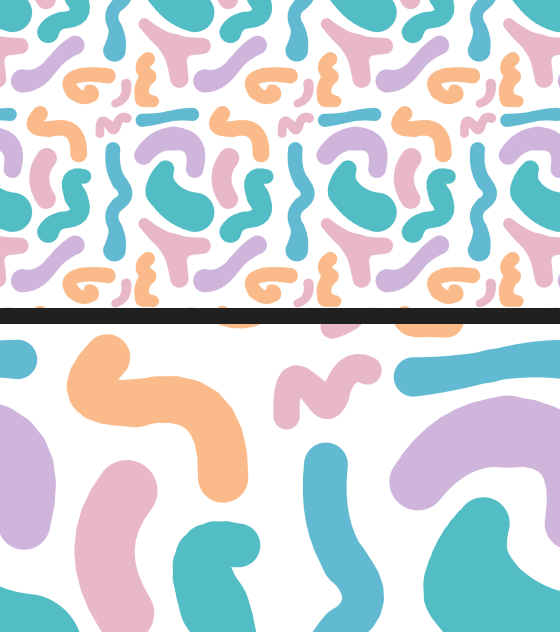
Top, the full canvas; bottom, a detail of the centre.
Reproduce this pattern procedurally as a WebGL 2 fragment shader.

```glsl
#version 300 es
precision highp float;

uniform vec2 u_resolution;
out vec4 fragColor;

const vec3 TEAL = vec3(0.32, 0.74, 0.77);
const vec3 SKY = vec3(0.38, 0.73, 0.82);
const vec3 PINK = vec3(0.91, 0.72, 0.79);
const vec3 LAVENDER = vec3(0.81, 0.71, 0.86);
const vec3 ORANGE = vec3(0.98, 0.73, 0.54);

// Moves p to the repeat whose shape centre is nearest
vec2 wrapTo(vec2 p, vec2 centre) {
  vec2 tile = vec2(250.0, 274.0);
  return centre + mod(p - centre + 0.5 * tile, tile) - 0.5 * tile;
}

// Distance to a quadratic curve whose radius runs from r0 to r1
float stroke(vec2 p, vec2 a, vec2 b, vec2 c, float r0, float r1) {
  const int STEPS = 8;
  float d = 1e4;
  vec2 from = a;
  for (int i = 1; i <= STEPS; i++) {
    float t = float(i) / float(STEPS);
    vec2 to = mix(mix(a, b, t), mix(b, c, t), t);
    vec2 seg = to - from;
    float h = clamp(dot(p - from, seg) / dot(seg, seg), 0.0, 1.0);
    float radius = mix(r0, r1, t + (h - 1.0) / float(STEPS));
    d = min(d, length(p - from - seg * h) - radius);
    from = to;
  }
  return d;
}

// Union with a softened joint
float blend(float a, float b, float k) {
  float h = max(k - abs(a - b), 0.0) / k;
  return min(a, b) - 0.25 * h * h * k;
}

void paint(inout vec3 col, vec3 ink, float d) {
  float pixel = 768.0 / u_resolution.x;
  col = mix(col, ink, smoothstep(0.7, -0.7, d / pixel));
}

void main() {
  // Canvas is 768 units wide, y runs down from the top
  vec2 p = vec2(gl_FragCoord.x, u_resolution.y - gl_FragCoord.y) * 768.0 / u_resolution.x;
  vec3 col = vec3(1.0);
  vec2 q;
  float d;

  // Flat bar
  q = wrapTo(p, vec2(229, 160));
  d = stroke(q, vec2(195, 165), vec2(212, 164), vec2(230, 160), 9.0, 7.0);
  d = blend(d, stroke(q, vec2(230, 160), vec2(248, 156), vec2(264, 157), 7.0, 9.0), 2.0);
  paint(col, SKY, d);

  // Arch
  q = wrapTo(p, vec2(233, 207));
  d = stroke(q, vec2(197, 213), vec2(213, 190), vec2(238, 190), 13.0, 16.0);
  d = blend(d, stroke(q, vec2(238, 190), vec2(276, 190), vec2(267, 232), 16.0, 12.0), 2.0);
  paint(col, LAVENDER, d);

  // Large notched blob
  q = wrapTo(p, vec2(246, 270));
  d = stroke(q, vec2(227, 232), vec2(218, 248), vec2(222, 262), 12.0, 22.0);
  d = blend(d, stroke(q, vec2(222, 262), vec2(240, 286), vec2(267, 291), 22.0, 27.0), 3.0);
  paint(col, TEAL, d);

  // Three-armed branch
  q = wrapTo(p, vec2(240, 347));
  d = stroke(q, vec2(198, 307), vec2(218, 327), vec2(238, 337), 8.0, 15.0);
  d = blend(d, stroke(q, vec2(238, 337), vec2(260, 338), vec2(278, 337), 14.0, 11.0), 4.0);
  d = blend(d, stroke(q, vec2(238, 340), vec2(243, 360), vec2(246, 382), 15.0, 12.5), 10.0);
  paint(col, PINK, d);

  // Slanted bone
  q = wrapTo(p, vec2(315, 360));
  d = stroke(q, vec2(281, 385), vec2(303, 387), vec2(322, 362), 16.0, 10.0);
  d = blend(d, stroke(q, vec2(322, 362), vec2(337, 344), vec2(353, 336), 10.0, 13.0), 3.0);
  paint(col, LAVENDER, d);

  // Broad S
  q = wrapTo(p, vec2(338, 282));
  d = stroke(q, vec2(365, 242), vec2(338, 238), vec2(354, 270), 10.0, 15.0);
  d = blend(d, stroke(q, vec2(354, 270), vec2(371, 300), vec2(335, 302), 15.0, 11.0), 3.0);
  d = blend(d, stroke(q, vec2(335, 302), vec2(322, 305), vec2(316, 318), 11.0, 15.0), 3.0);
  paint(col, TEAL, d);

  // Tall ripple
  q = wrapTo(p, vec2(410, 277));
  d = stroke(q, vec2(405, 205), vec2(402, 232), vec2(414, 250), 10.0, 10.0);
  d = blend(d, stroke(q, vec2(414, 250), vec2(431, 268), vec2(412, 280), 10.0, 9.0), 2.0);
  d = blend(d, stroke(q, vec2(412, 280), vec2(397, 293), vec2(408, 312), 9.0, 9.0), 2.0);
  d = blend(d, stroke(q, vec2(408, 312), vec2(412, 325), vec2(407, 343), 9.0, 15.5), 2.0);
  paint(col, SKY, d);

  // Stepped hook
  q = wrapTo(p, vec2(328, 183));
  d = stroke(q, vec2(305, 156), vec2(284, 178), vec2(318, 177), 10.5, 10.5);
  d = blend(d, stroke(q, vec2(318, 177), vec2(359, 167), vec2(358, 211), 10.5, 11.5), 2.0);
  paint(col, ORANGE, d);

  // Bean
  q = wrapTo(p, vec2(309, 245));
  d = stroke(q, vec2(314, 217), vec2(294, 243), vec2(313, 273), 14.0, 13.5);
  paint(col, PINK, d);

  // Small wave
  q = wrapTo(p, vec2(405, 172));
  d = stroke(q, vec2(387, 183), vec2(386, 156), vec2(399, 171), 6.0, 6.0);
  d = blend(d, stroke(q, vec2(399, 171), vec2(406, 184), vec2(409, 174), 6.0, 6.0), 2.0);
  d = blend(d, stroke(q, vec2(409, 174), vec2(414, 157), vec2(424, 162), 6.0, 6.5), 2.0);
  paint(col, PINK, d);

  // Curl
  q = wrapTo(p, vec2(372, 117));
  d = stroke(q, vec2(398, 104), vec2(376, 101), vec2(362, 103), 10.5, 9.5);
  d = blend(d, stroke(q, vec2(362, 103), vec2(336, 108), vec2(350, 126), 9.5, 9.5), 2.0);
  d = blend(d, stroke(q, vec2(350, 126), vec2(364, 139), vec2(376, 130), 9.5, 9.0), 2.0);
  d = blend(d, stroke(q, vec2(376, 130), vec2(379, 124), vec2(372, 123), 9.0, 7.0), 2.0);
  paint(col, ORANGE, d);

  // Small leaf
  q = wrapTo(p, vec2(416, 128));
  d = stroke(q, vec2(423, 115), vec2(426, 136), vec2(408, 142), 7.0, 5.5);
  paint(col, PINK, d);

  // Knobbly column
  q = wrapTo(p, vec2(451, 109));
  d = stroke(q, vec2(453, 81), vec2(438, 92), vec2(454, 105), 9.5, 10.0);
  d = blend(d, stroke(q, vec2(454, 105), vec2(440, 118), vec2(446, 136), 10.0, 10.0), 2.0);
  d = blend(d, stroke(q, vec2(446, 136), vec2(452, 138), vec2(460, 139), 10.0, 8.0), 3.0);
  paint(col, ORANGE, d);

  fragColor = vec4(col, 1.0);
}
```
